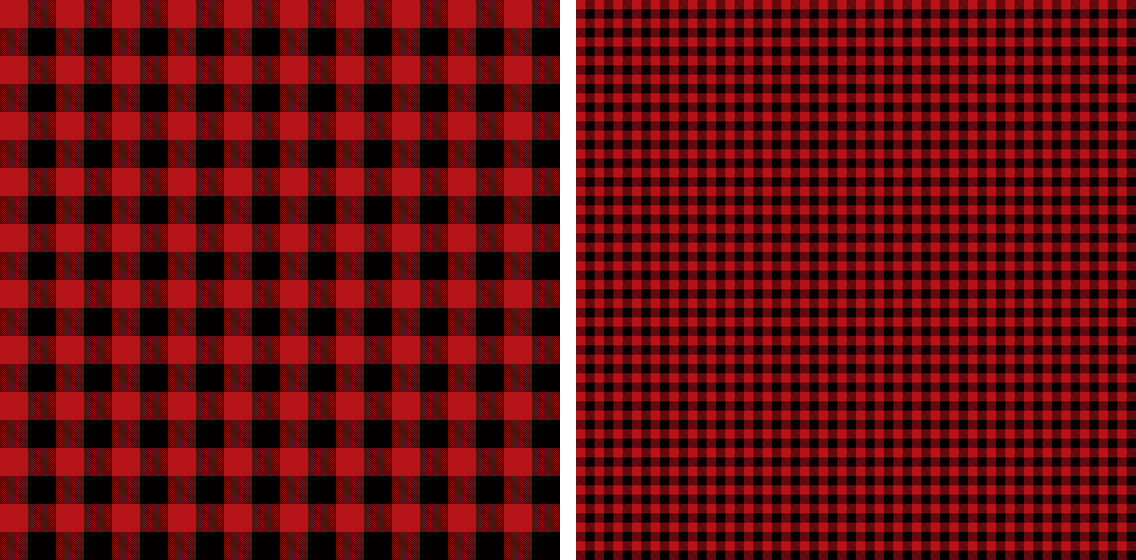
Left, the tile; right, the same tile 3 across and 3 down.
Write a WebGL 1 fragment shader that draws this pattern.

```glsl
precision highp float;
// Red and black buffalo check with fine diagonal twill in the mixed squares.
uniform vec2 u_resolution;

#define REPEATS 10.0
#define RED vec3(0.715, 0.075, 0.098)
#define BLACK vec3(0.008, 0.0, 0.0)
#define TWILL vec2(12.0, -14.0) // strokes per square, across and up
#define CONTRAST 0.27           // stroke strength when strokes are near pixel size
#define RED_LIFT 0.75           // below 1 favours red yarn in the twill
#define BAND_SHADE 0.15         // soft shading across the strokes

const float TAU = 6.2831853;

// Coverage of black stripes on odd squares, smoothed over one pixel.
vec2 blackStripes(vec2 square, vec2 pixelsPerSquare) {
  vec2 inside = 0.5 - abs(mod(square - 0.5, 2.0) - 1.0);
  return clamp(0.5 + inside * pixelsPerSquare, 0.0, 1.0);
}

// Share of warp yarn on top: strokes rise to the right and sharpen with size.
float twillWeave(vec2 square, vec2 pixelsPerSquare) {
  float strokesPerPixel = dot(abs(TWILL), 1.0 / pixelsPerSquare);
  float wave = sin(TAU * dot(square, TWILL));
  return clamp(0.5 + wave * CONTRAST / strokesPerPixel, 0.0, 1.0);
}

void main() {
  // Two squares make one repeat.
  vec2 square = gl_FragCoord.xy / u_resolution * REPEATS * 2.0;
  vec2 pixelsPerSquare = u_resolution / (REPEATS * 2.0);

  // Black columns start at the second square, black rows at the first.
  vec2 black = blackStripes(square + vec2(0.0, 1.0), pixelsPerSquare);
  float weave = twillWeave(square, pixelsPerSquare);
  float red = pow(1.0 - mix(black.y, black.x, weave), RED_LIFT);

  // Falling diagonal shade, only where red and black yarn cross.
  float mixed = black.x + black.y - 2.0 * black.x * black.y;
  float band = 0.5 + 0.5 * cos(TAU * (square.x + square.y));
  red *= 1.0 - BAND_SHADE * mixed * band;

  gl_FragColor = vec4(mix(BLACK, RED, red), 1.0);
}
```
